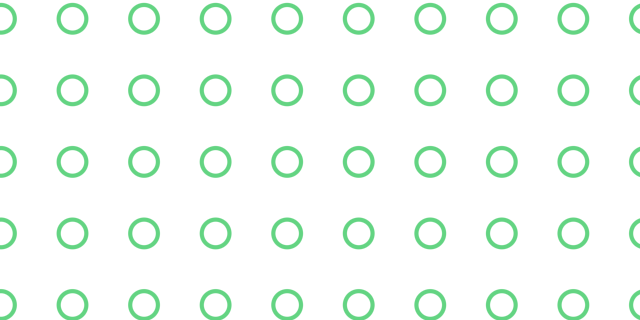
Write a WebGL 2 fragment shader that draws this pattern.

```glsl
#version 300 es
precision highp float;
// Thin green rings on white, set on a plain square grid.
// Each point is folded into its nearest grid cell, then shaded by
// its distance to a circle; lengths are fractions of canvas height.

#define PITCH 0.2236
#define FIRST_CENTER vec2(0.0030, 0.0469)
#define RING_RADIUS 0.0432
#define LINE_WIDTH 0.0130
#define EDGE_SOFTNESS 0.0015
#define RING_COLOR vec3(0.39, 0.83, 0.51)
#define PAPER_COLOR vec3(1.0)

uniform vec2 u_resolution;
out vec4 fragColor;

// Offset from the nearest grid center
vec2 foldToCell(vec2 p) {
    return (fract((p - FIRST_CENTER) / PITCH + 0.5) - 0.5) * PITCH;
}

// Signed distance to a ring outline of the given width
float ringDistance(vec2 p, float radius, float width) {
    return abs(length(p) - radius) - 0.5 * width;
}

void main() {
    vec2 p = gl_FragCoord.xy / u_resolution.y;

    // Ring coverage, softened by at least most of a pixel
    float edge = max(EDGE_SOFTNESS, 0.75 / u_resolution.y);
    float d = ringDistance(foldToCell(p), RING_RADIUS, LINE_WIDTH);
    float ring = 1.0 - smoothstep(-edge, edge, d);

    fragColor = vec4(mix(PAPER_COLOR, RING_COLOR, ring), 1.0);
}
```
